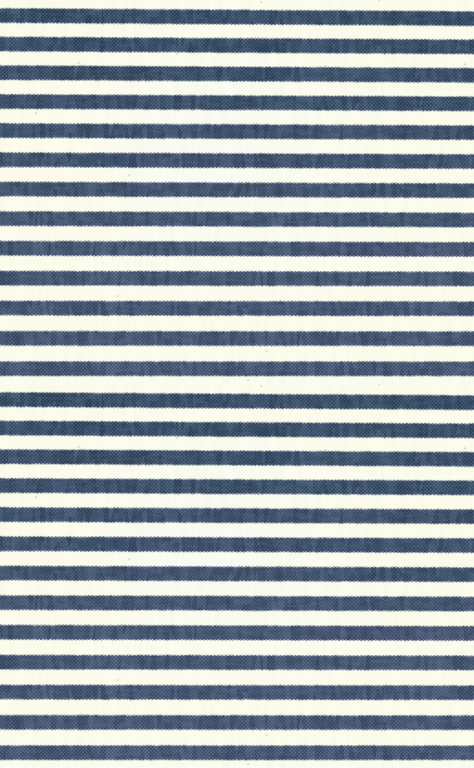
Give the GLSL for this texture, as a Shadertoy shader.

```glsl
// Woven cotton ticking: slightly slanted navy stripes on cream, in two stacked repeats.

// Lengths are in units of one repeat, measured down from its top edge.
const float REPEATS_DOWN   = 2.0;
const float STRIPES        = 13.0;     // stripes in one repeat
const float FIRST_CENTER   = 0.0404;
const float PITCH          = 0.0740;   // spacing at the top of a repeat
const float PITCH_GROWTH   = 0.00022;  // spacing widens toward the bottom
const float HALF_WIDTH     = 0.0188;
const float SLANT          = 0.0085;   // drop of the top stripe, left to right
const float EDGE_SOFTNESS  = 0.0036;
const float EDGE_RAGGED    = 0.0009;
const float THREADS        = 210.0;    // threads across one repeat
const float WEAVE_CONTRAST = 0.050;
const float SLUB_CONTRAST  = 0.075;
const float SPECK_CHANCE   = 0.025;

const vec3 CREAM      = vec3(0.985, 0.985, 0.925);
const vec3 CREAM_COOL = vec3(0.970, 0.980, 0.955);
const vec3 NAVY_TOP   = vec3(0.235, 0.315, 0.410);
const vec3 NAVY_BASE  = vec3(0.285, 0.345, 0.450);
const vec3 SPECK      = vec3(0.780, 0.740, 0.640);

float hash(vec2 p) {
    vec3 q = fract(p.xyx * vec3(0.1031, 0.1030, 0.0973));
    q += dot(q, q.yzx + 33.33);
    return fract((q.x + q.y) * q.z);
}

// Cellular noise: distance to the nearest feature point, and that cell's hash.
vec2 cellular(vec2 p) {
    vec2 cell = floor(p);
    vec2 nearest = vec2(9.0, 0.0);
    for (int j = -1; j <= 1; j++)
    for (int i = -1; i <= 1; i++) {
        vec2 c = cell + vec2(i, j);
        vec2 point = c + vec2(hash(c + 7.3), hash(c + 41.7));
        float d = distance(p, point);
        if (d < nearest.x) nearest = vec2(d, hash(c + 83.1));
    }
    return nearest;
}

// Signed distance to the nearest stripe; negative inside.
float stripeDistance(vec2 p, float across) {
    float y = p.y - SLANT * across * (1.0 - p.y);
    // Invert center(k) = FIRST_CENTER + PITCH k + PITCH_GROWTH k^2.
    float root = sqrt(PITCH * PITCH + 4.0 * PITCH_GROWTH * (y - FIRST_CENTER));
    float k = clamp(round((root - PITCH) / (2.0 * PITCH_GROWTH)), 0.0, STRIPES - 1.0);
    float center = FIRST_CENTER + k * (PITCH + PITCH_GROWTH * k);
    return abs(y - center) - HALF_WIDTH;
}

void mainImage(out vec4 fragColor, in vec2 fragCoord) {
    float unit = iResolution.y / REPEATS_DOWN;
    float pixel = 1.0 / unit;
    float across = fragCoord.x / iResolution.x;
    vec2 p = vec2(fragCoord.x, iResolution.y - fragCoord.y) / unit;
    p.y = fract(p.y);

    // Plain weave, faded out where threads are finer than a pixel.
    vec2 thread = p * THREADS;
    float weave = sin(thread.x * 3.14159) * sin(thread.y * 3.14159);
    weave *= 1.0 - smoothstep(1.0, 1.8, THREADS * pixel);

    // Uneven yarn: long slubs down the warp and short ones along the weft.
    float slub = cellular(p * vec2(95.0, 24.0)).y - 0.5;
    slub += 0.6 * (cellular(p * vec2(36.0, 150.0) + 19.0).y - 0.5);
    float drift = sin(p.x * 9.0 + 2.0 * sin(p.y * 6.2832)) * sin(p.x * 23.0 + 1.3);

    // Dyed yarn
    vec3 navy = mix(NAVY_TOP, NAVY_BASE, smoothstep(0.0, 0.8, p.y));
    navy += WEAVE_CONTRAST * weave + SLUB_CONTRAST * slub * vec3(0.9, 0.9, 1.0);
    navy += 0.008 * drift;

    // Undyed yarn with a faint cool patch and rare seed specks
    float patchMask = exp(-12.0 * dot(p - vec2(0.55, 0.4), p - vec2(0.55, 0.4)));
    vec3 cream = mix(CREAM, CREAM_COOL, 0.7 * patchMask);
    cream += 0.007 * weave + 0.010 * slub;
    vec2 seed = cellular(p * 28.0 + 5.0);
    float speck = step(seed.y, SPECK_CHANCE) * (1.0 - smoothstep(0.03, 0.12, seed.x));
    cream = mix(cream, SPECK, 0.5 * speck);

    // Stripe edges, nibbled by the weave
    float d = stripeDistance(p, across) + EDGE_RAGGED * (weave + slub);
    float soft = max(EDGE_SOFTNESS, 0.75 * pixel);
    vec3 color = mix(navy, cream, smoothstep(-soft, soft, d));
    fragColor = vec4(clamp(color, 0.0, 1.0), 1.0);
}
```
